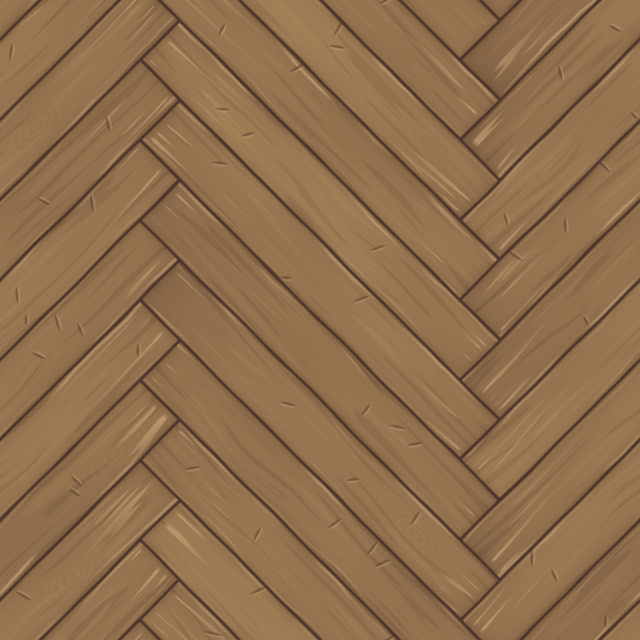
Write a Shadertoy shader that draws this texture.

```glsl
// Herringbone floor of long painted wooden boards with worn, lit edges.
// The plane is turned 45 degrees into unit cells; the diagonal sum of a cell
// gives its board, then grain, chips, nicks and joints are layered on it.

#define BOARDS_DOWN 8.0
#define BOARD_LENGTH 8.0
#define ORIGIN vec2(-4.5, 1.0)
#define JOINT_HALF 0.020
#define EDGE_WOBBLE 0.030
#define EDGE_LIGHT 0.85
#define GRAIN 0.30
#define NICKS 3
#define WOOD_DARK vec3(0.53, 0.405, 0.28)
#define WOOD_LIGHT vec3(0.67, 0.525, 0.352)
#define JOINT_COLOR vec3(0.31, 0.21, 0.17)
#define SHINE_COLOR vec3(0.82, 0.67, 0.49)

vec2 hash2(vec2 p) {
    p = vec2(dot(p, vec2(127.1, 311.7)), dot(p, vec2(269.5, 183.3)));
    return fract(sin(p) * 43758.5);
}

// Gradient noise, roughly -0.7 to 0.7
float noise(vec2 p) {
    vec2 i = floor(p), f = fract(p);
    vec2 u = f * f * f * (f * (f * 6.0 - 15.0) + 10.0);
    vec2 e = vec2(0.0, 1.0);
    float a = dot(hash2(i) * 2.0 - 1.0, f);
    float b = dot(hash2(i + e.yx) * 2.0 - 1.0, f - e.yx);
    float c = dot(hash2(i + e.xy) * 2.0 - 1.0, f - e.xy);
    float d = dot(hash2(i + e.yy) * 2.0 - 1.0, f - e.yy);
    return mix(mix(a, b, u.x), mix(c, d, u.x), u.y);
}

// Distance from the inside of a board to its slightly rounded border
float borderDistance(vec2 board) {
    float radius = 0.05;
    vec2 halfSize = vec2(0.5 * BOARD_LENGTH, 0.5);
    vec2 e = abs(board - halfSize) - halfSize + radius;
    return radius - length(max(e, 0.0)) - min(max(e.x, e.y), 0.0);
}

// Flat tones of wood: board shade, broad patches, streaks and a faint knot
vec3 woodColor(vec2 board, vec2 seed, vec2 rnd) {
    vec2 toKnot = board - vec2(1.0 + rnd.y * 6.0, 0.35 + 0.3 * rnd.x);
    float knot = exp(-dot(toKnot * vec2(1.6, 3.5), toKnot * vec2(1.6, 3.5)));
    float across = board.y + 0.12 * knot + 0.05 * noise(board * vec2(0.6, 1.0) + seed);

    float streak = noise(vec2(board.x * 0.45, across * 8.0 + board.x * 0.25) + seed);
    float fine = noise(vec2(board.x * 0.9, across * 24.0) + seed);
    float rings = sin(length(toKnot * vec2(1.0, 2.2)) * 38.0 + 4.0 * streak);

    float tone = 0.5 + 0.34 * (rnd.x - 0.5) + 0.35 * noise(board * vec2(0.35, 1.1) + seed);
    tone -= GRAIN * smoothstep(0.16, 0.26, streak);
    tone += 0.5 * GRAIN * smoothstep(0.20, 0.30, -streak);
    tone -= 0.5 * GRAIN * smoothstep(0.22, 0.40, fine);
    tone += 0.10 * knot * rings * step(0.6, rnd.y);

    // Each end sinks into shade by its own amount
    vec2 ends = vec2(board.x, BOARD_LENGTH - board.x);
    tone -= dot(vec2(0.55, 0.45) * rnd.yx, exp(-ends * 1.1));
    return mix(WOOD_DARK, WOOD_LIGHT, tone);
}

void mainImage(out vec4 fragColor, in vec2 fragCoord) {
    vec2 p = fragCoord / iResolution.xy;
    float px = BOARDS_DOWN * 1.414 / iResolution.y;
    vec2 q = BOARDS_DOWN * vec2(p.x + 1.0 - p.y, p.x - 1.0 + p.y) + ORIGIN;
    q += EDGE_WOBBLE * vec2(noise(q * 0.9), noise(q * 0.9 + 31.7));

    // Board under this point: x along it, y across it with 1 at the upper side
    vec2 cell = floor(q), f = fract(q);
    float diagonal = mod(cell.x + cell.y, 2.0 * BOARD_LENGTH);
    bool falling = diagonal < BOARD_LENGTH;
    vec2 board = falling ? vec2(diagonal + f.x, f.y)
                         : vec2(diagonal - BOARD_LENGTH + f.y, 1.0 - f.x);
    float key = falling ? mod(cell.y, BOARDS_DOWN) : BOARDS_DOWN + mod(cell.x, BOARDS_DOWN);
    vec2 seed = key * vec2(17.3, 7.1);
    vec2 rnd = hash2(vec2(key, 4.0));
    float border = borderDistance(board);
    float endGap = min(board.x, BOARD_LENGTH - board.x);
    vec3 color = woodColor(board, seed, rnd);

    // Light scratches along the grain, fading away from the ends
    float scratch = noise(vec2(board.x * 0.6, board.y * 11.0 - board.x * 0.5) + seed + 50.0);
    float nearEnd = smoothstep(0.08, 0.2, endGap) * exp(-endGap * 0.9);
    color = mix(color, SHINE_COLOR, 0.75 * nearEnd * smoothstep(0.2, 0.34, scratch));

    // Worn long edges: an uneven chamfer with a tapering bright rim
    for (int side = 0; side < 2; side++) {
        bool upper = side == 0;
        float gap = upper ? 1.0 - board.y : board.y;
        vec2 s = seed + float(side) * 23.0;
        float wear = noise(vec2(board.x * 0.55, 3.3) + s);
        float chip = 0.055 + 0.16 * max(wear, 0.0) + 0.025 * noise(vec2(board.x * 2.6, 8.1) + s);
        float strength = (upper == (falling || rnd.x > 0.5)) ? 1.0 : 0.45;
        float mask = strength * smoothstep(-0.22, 0.25, noise(vec2(board.x * 0.8, 5.7) + s));
        float rim = 1.0 - smoothstep(0.0, 0.016 + 0.02 * mask + px, abs(gap - chip));
        color = mix(color, SHINE_COLOR, EDGE_LIGHT * mask * rim);
        color *= 1.0 - 0.07 * strength * (1.0 - smoothstep(chip - px, chip + px, gap));
    }

    // Short tapered nicks with a lit lip
    for (int n = 0; n < NICKS; n++) {
        vec2 r = hash2(vec2(key + 40.0, float(n)));
        vec2 c = board - vec2(0.5 + r.x * (BOARD_LENGTH - 1.0), 0.1 + 0.8 * r.y);
        float angle = 0.5 + 1.4 * fract(r.x * 37.0);
        vec2 t = vec2(c.x * cos(angle) + c.y * sin(angle), c.y * cos(angle) - c.x * sin(angle));
        float width = 0.024 * (1.0 - pow(t.x / (0.09 + 0.08 * r.y), 2.0));
        float cut = 1.0 - smoothstep(-px, px, abs(t.y) - width);
        float lip = 1.0 - smoothstep(-px, px, abs(t.y + 0.035) - width);
        color = mix(color, SHINE_COLOR, 0.35 * lip * step(0.0, width));
        color = mix(color, JOINT_COLOR, 0.5 * cut * step(0.0, width));
    }

    // Soft shade beside the joints, then the joints of varying width
    color = mix(color, JOINT_COLOR, 0.38 * exp(-border * 14.0));
    float joint = JOINT_HALF + 0.025 * max(noise(board * vec2(1.3, 0.5) + seed + 9.0), 0.0);
    color = mix(JOINT_COLOR, color, smoothstep(joint - 0.6 * px, joint + 0.8 * px, border));
    fragColor = vec4(color, 1.0);
}
```
